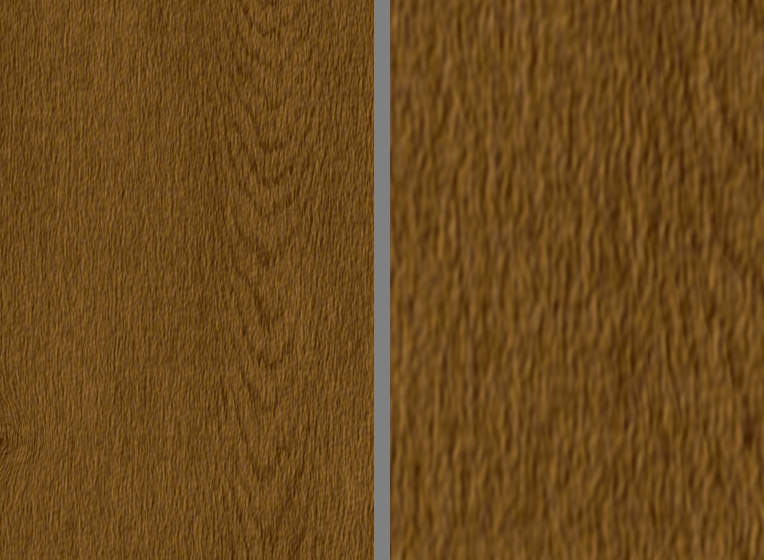
Left, the full canvas; right, a detail of the centre.
Give the GLSL for this texture, as a Shadertoy shader.

```glsl
vec2 gradientAt(vec2 cell) {
    float angle = 6.2832 * fract(sin(dot(cell, vec2(127.1, 311.7))) * 43758.5);
    return vec2(cos(angle), sin(angle));
}

float gradientNoise(vec2 p) {
    vec2 i = floor(p), f = p - i;
    vec2 u = f * f * f * (f * (f * 6.0 - 15.0) + 10.0);
    float bottom = mix(dot(gradientAt(i), f),
                       dot(gradientAt(i + vec2(1, 0)), f - vec2(1, 0)), u.x);
    float top = mix(dot(gradientAt(i + vec2(0, 1)), f - vec2(0, 1)),
                    dot(gradientAt(i + vec2(1, 1)), f - vec2(1, 1)), u.x);
    return mix(bottom, top, u.y);
}

// Short upright pores with slightly rough edges
float poreHeight(vec2 p) {
    p.x += 0.003 * gradientNoise(p * vec2(14.0, 22.0)) - 0.03 * p.y;
    return gradientNoise(p * vec2(140.0, 27.0))
         + 0.75 * gradientNoise(p * vec2(185.0, 75.0) + 37.0);
}

// Dark line with one crisp edge and one fading edge
float ringLine(float phase) {
    float s = fract(phase);
    return smoothstep(0.0, 0.12, s) * (1.0 - smoothstep(0.14, 0.5, s));
}

// Nested arches opening upward, with steep arms
float cathedral(vec2 p) {
    float center = 0.725 + 0.02 * gradientNoise(vec2(p.y * 2.0, 4.3));
    float away = sqrt(pow(p.x - center, 2.0) + 0.0002);
    float bend = min(away, 0.16);
    float arms = 800.0 * bend * bend * bend + 55.0 * (away - bend) + 8.0 * away;
    float phase = 5.0 * p.y + 2.2 * p.y * p.y - arms;
    phase += 0.6 * gradientNoise(p * vec2(11.0, 4.0));
    phase += 0.35 * gradientNoise(p * vec2(80.0, 12.0));
    float sides = smoothstep(0.47, 0.63, p.x) * (1.0 - 0.4 * smoothstep(0.84, 0.95, p.x));
    float patches = 0.85 + 0.6 * gradientNoise(p * vec2(7.0, 5.0) + 9.0);
    return ringLine(phase) * sides * patches;
}

// Small knot with wavy rings cut by the left edge
float knot(vec2 p) {
    vec2 d = (p - vec2(0.0, 0.32)) * vec2(1.0, 1.5);
    float r = length(d) + 0.025 * gradientNoise(p * vec2(18.0, 28.0));
    float rings = ringLine(r * 38.0) * exp(-r * r * 110.0);
    float core = 1.0 - smoothstep(0.012, 0.03, r);
    vec2 spot = (p - vec2(0.0, 0.43)) * vec2(1.0, 1.6);
    return rings + 0.7 * core + 0.6 * exp(-dot(spot, spot) * 1800.0);
}

void mainImage(out vec4 fragColor, in vec2 fragCoord) {
    vec2 p = fragCoord / iResolution.x;

    // Fibres bulge around the knot
    vec2 fibre = p;
    vec2 toKnot = p - vec2(0.0, 0.34);
    fibre.x -= 0.05 * exp(-dot(toKnot, toKnot) * 90.0);

    // Embossed pores lit from the left
    float height = poreHeight(fibre);
    float relief = height - poreHeight(fibre + vec2(0.0035, -0.003));
    float tone = 0.6 + 0.32 * height + 0.31 * relief;

    // Long streaks and broad shading
    tone += 0.15 * gradientNoise(fibre * vec2(48.0, 2.5) + 5.0);
    tone += 0.24 * gradientNoise(fibre * vec2(105.0, 8.0) + 71.0);
    tone += 0.1 * gradientNoise(p * vec2(6.0, 1.2) + 15.0);
    tone += 0.04 * smoothstep(0.55, 0.7, p.x);
    tone -= 0.08 * exp(-pow((p.x - 0.51) * 9.0, 2.0)) * smoothstep(0.3, 1.2, p.y);
    tone -= 0.05 * (1.0 - smoothstep(0.0, 0.2, p.x));

    tone -= 0.36 * cathedral(p) + 0.32 * knot(p);

    // Brown ramp with a slight drift between yellow and grey
    vec3 darkOak = vec3(0.285, 0.16, 0.02);
    vec3 lightOak = vec3(0.53, 0.38, 0.168);
    vec3 color = mix(darkOak, lightOak, clamp(tone, -0.1, 1.15));
    color.b += 0.05 * gradientNoise(fibre * vec2(90.0, 30.0) + 53.0);
    fragColor = vec4(color, 1.0);
}
```
